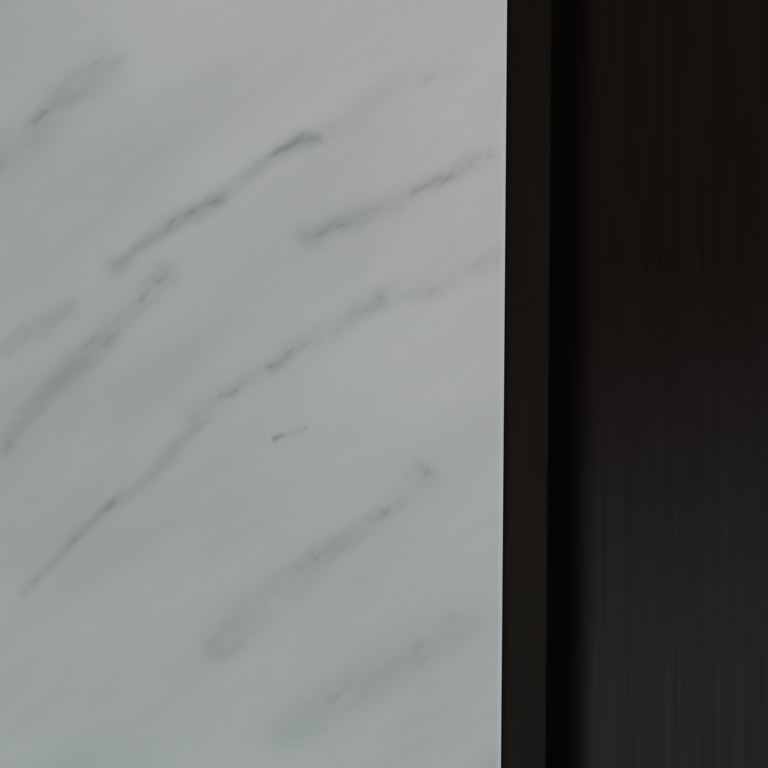
Reproduce this texture procedurally as a WebGL 2 fragment shader.

```glsl
#version 300 es
precision highp float;

uniform vec2 u_resolution;
out vec4 outColor;

// Layout: x position at the bottom and top of each vertical boundary
const vec2 MARBLE_EDGE = vec2(0.6525, 0.6605);
const vec2 FRAME_EDGE = vec2(0.7100, 0.7180);
const vec2 GAP_EDGE = vec2(0.7580, 0.7620);

// Palette
const vec3 MARBLE_SHADE = vec3(0.592, 0.615, 0.602);
const vec3 MARBLE_LIGHT = vec3(0.645, 0.655, 0.645);
const vec3 MARBLE_COOL = vec3(0.595, 0.630, 0.635);
const vec3 VEIN_TINT = vec3(1.03, 1.0, 0.97);
const vec3 RIM_LIGHT = vec3(0.66, 0.69, 0.73);
const vec3 FRAME_TOP = vec3(0.085, 0.066, 0.050);
const vec3 FRAME_BOTTOM = vec3(0.105, 0.098, 0.090);
const vec3 GAP_BLACK = vec3(0.022, 0.018, 0.019);
const vec3 PANEL_BROWN = vec3(0.085, 0.063, 0.053);
const vec3 PANEL_BLUE = vec3(0.142, 0.140, 0.150);

// Main veins: start and end, then width and strength
const vec2 VEIN_AXIS = vec2(0.82, 0.572);
const int VEIN_COUNT = 12;
const vec4 VEINS[VEIN_COUNT] = vec4[](
  vec4(0.00, 0.79, 0.14, 0.93), vec4(0.15, 0.66, 0.40, 0.82),
  vec4(0.40, 0.82, 0.59, 0.92), vec4(0.40, 0.69, 0.64, 0.80),
  vec4(0.00, 0.54, 0.09, 0.60), vec4(0.00, 0.42, 0.22, 0.645),
  vec4(0.25, 0.46, 0.49, 0.61), vec4(0.49, 0.61, 0.65, 0.66),
  vec4(0.03, 0.23, 0.27, 0.46), vec4(0.36, 0.426, 0.395, 0.437),
  vec4(0.28, 0.16, 0.55, 0.38), vec4(0.38, 0.05, 0.60, 0.19));
const vec2 VEIN_STYLE[VEIN_COUNT] = vec2[](
  vec2(0.022, 0.065), vec2(0.012, 0.080), vec2(0.018, 0.030), vec2(0.014, 0.060),
  vec2(0.014, 0.050), vec2(0.017, 0.060), vec2(0.013, 0.070), vec2(0.018, 0.035),
  vec2(0.009, 0.055), vec2(0.005, 0.080), vec2(0.019, 0.055), vec2(0.026, 0.035));

float hash(vec2 p) {
  vec3 q = fract(p.xyx * vec3(0.1031, 0.1030, 0.0973));
  q += dot(q, q.yzx + 33.33);
  return fract((q.x + q.y) * q.z);
}

float noise(vec2 p) {
  vec2 cell = floor(p), f = fract(p);
  f = f * f * (3.0 - 2.0 * f);
  return mix(mix(hash(cell), hash(cell + vec2(1, 0)), f.x),
             mix(hash(cell + vec2(0, 1)), hash(cell + vec2(1, 1)), f.x), f.y);
}

float fbm(vec2 p) {
  float sum = 0.0, amplitude = 0.5;
  for (int i = 0; i < 5; i++) {
    sum += amplitude * noise(p);
    p = mat2(1.6, 1.2, -1.2, 1.6) * p + 17.3;
    amplitude *= 0.5;
  }
  return sum;
}

float segmentDistance(vec2 p, vec2 a, vec2 b) {
  vec2 along = b - a;
  return length(p - a - along * clamp(dot(p - a, along) / dot(along, along), 0.0, 1.0));
}

// Total darkening from the named veins, broken into smoky flecks
float veinShade(vec2 p) {
  vec2 grain = vec2(dot(p, VEIN_AXIS), dot(p, vec2(-VEIN_AXIS.y, VEIN_AXIS.x)));
  vec2 bent = p + 0.028 * (vec2(fbm(p * 14.0), fbm(p * 14.0 + 51.0)) - 0.48);
  float cloud = fbm(grain * vec2(14.0, 38.0));
  float fleck = smoothstep(0.50, 0.78, fbm(grain * vec2(32.0, 75.0) + 9.0));
  float shade = 0.0;
  for (int i = 0; i < VEIN_COUNT; i++) {
    float d = segmentDistance(bent, VEINS[i].xy, VEINS[i].zw) / VEIN_STYLE[i].x;
    float core = exp(-d * d * 2.5) * fleck;
    shade += VEIN_STYLE[i].y * (exp(-d * d) * cloud * 1.3 + core * 0.9);
  }
  float haze = fbm(grain * vec2(4.0, 13.0) + 3.0) - 0.48;
  return shade + haze * 0.06;
}

vec3 marble(vec2 p) {
  float light = smoothstep(0.05, 1.1, 0.75 * p.x + 0.65 * p.y);
  vec3 color = mix(MARBLE_SHADE, MARBLE_LIGHT, light);
  color = mix(color, MARBLE_COOL, 0.6 * smoothstep(0.4, 0.0, p.y));
  color += 0.012 * (fbm(p * 5.0) - 0.48);
  return color - veinShade(p) * VEIN_TINT;
}

// Dark wood with fine vertical grain
vec3 panel(vec2 p) {
  float blue = smoothstep(0.75, 0.05, p.y - 0.25 * (p.x - 0.85));
  float grain = noise(p * vec2(330.0, 9.0)) + noise(p * vec2(140.0, 3.0)) - 1.0;
  return mix(PANEL_BROWN, PANEL_BLUE, blue) * (1.0 + 0.10 * grain);
}

float boundary(float x, vec2 edge, float y, float softness) {
  return smoothstep(-softness, softness, x - mix(edge.x, edge.y, y));
}

void main() {
  vec2 p = gl_FragCoord.xy / u_resolution;
  float soft = max(0.0012, 0.75 / u_resolution.x);

  // Pale slab with a thin lit rim
  float toEdge = p.x - mix(MARBLE_EDGE.x, MARBLE_EDGE.y, p.y);
  vec3 color = marble(p);
  float rim = exp(-pow((toEdge + 0.003) / 0.0025, 2.0));
  color = mix(color, RIM_LIGHT, 0.6 * rim);

  // Frame strip, with a dark seam beside the slab
  vec3 frame = mix(FRAME_BOTTOM, FRAME_TOP, p.y);
  frame *= 0.95 + 0.10 * noise(p * vec2(280.0, 12.0));
  frame *= 1.0 - 0.55 * exp(-max(toEdge, 0.0) / 0.004);
  color = mix(color, frame, boundary(p.x, MARBLE_EDGE, p.y, soft));

  // Shadow gap fading into the panel
  color = mix(color, GAP_BLACK, boundary(p.x, FRAME_EDGE, p.y, soft * 2.0));
  color = mix(color, panel(p), boundary(p.x, GAP_EDGE, p.y, 0.022));
  outColor = vec4(color, 1.0);
}
```
